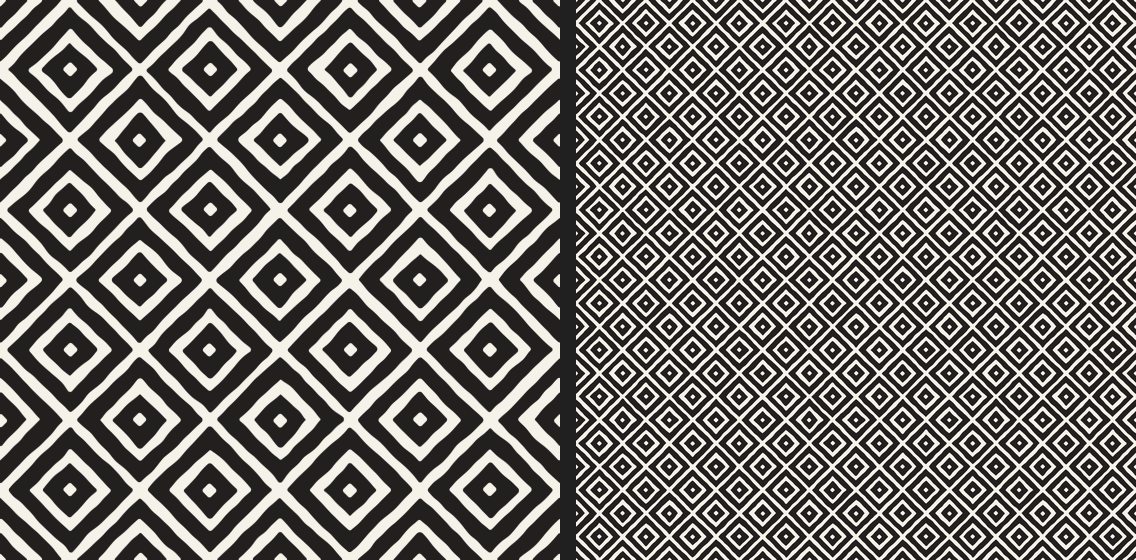
Left: one tile. Right: repeated 3 by 3.
Reproduce this pattern procedurally as a Shadertoy shader.

```glsl
// Hand-inked lattice of nested diamonds: dark diamond, pale ring and centre dot.
#define REPEATS 4.0    // diamonds across and down, per lattice
#define OUTER 0.452    // radii, in units of one repeat
#define RING_OUT 0.300
#define RING_IN 0.200
#define DOT 0.055
#define ROUNDING 0.018 // corner radius
#define WOBBLE 0.011   // edge waviness
#define JITTER 0.005   // centre shift and size variation
#define INK vec3(0.133, 0.120, 0.122)
#define PAPER vec3(0.960, 0.950, 0.912)

// Integer hash, 0 to 1
float hash(vec2 cell, float seed) {
    uvec3 v = uvec3(ivec3(cell, seed)) * 1664525u + 1013904223u;
    v.x += v.y * v.z; v.y += v.z * v.x; v.z += v.x * v.y;
    v ^= v >> 16u;
    v.x += v.y * v.z; v.y += v.z * v.x; v.z += v.x * v.y;
    return float(v.z >> 8u) / 16777216.0;
}

// Value noise, -1 to 1, wrapping at the canvas edges
float wrapNoise(vec2 uv, float freq, float seed) {
    vec2 p = uv * freq, i = floor(p), f = p - i;
    f = f * f * (3.0 - 2.0 * f);
    vec2 a = mod(i, freq), b = mod(i + 1.0, freq);
    float low = mix(hash(a, seed), hash(vec2(b.x, a.y), seed), f.x);
    float high = mix(hash(vec2(a.x, b.y), seed), hash(b, seed), f.x);
    return 2.0 * mix(low, high, f.y) - 1.0;
}

// Signed distance to a diamond with rounded corners
float diamond(vec2 p, float radius) {
    vec2 q = abs(vec2(p.x + p.y, p.x - p.y)) * 0.70711;
    q -= radius * 0.70711 - ROUNDING;
    return length(max(q, 0.0)) + min(max(q.x, q.y), 0.0) - ROUNDING;
}

// Antialiased coverage of a diamond with a wavy, slightly uneven outline
float inkedDiamond(vec2 p, vec2 uv, float radius, vec2 id, float layer) {
    float seed = layer + 8.0 * (id.x + 2.0 * REPEATS * id.y);
    vec2 shift = vec2(hash(id, seed + 1.0), hash(id, seed + 2.0)) - 0.5;
    float size = radius + JITTER * (hash(id, seed + 3.0) - 0.5);
    float d = diamond(p - 2.0 * JITTER * shift, size);
    float strength = WOBBLE * smoothstep(0.0, 0.2, radius);
    d += strength * (0.6 * wrapNoise(uv, 24.0, seed) + 0.6 * wrapNoise(uv, 44.0, seed + 4.0));
    float aa = 0.75 * REPEATS / min(iResolution.x, iResolution.y);
    return 1.0 - smoothstep(-aa, aa, d);
}

void mainImage(out vec4 fragColor, in vec2 fragCoord) {
    vec2 uv = fragCoord / iResolution.xy;
    vec2 p = uv * REPEATS;

    // Nearest centre of two interleaved square lattices
    vec2 corner = floor(p + 0.5), middle = floor(p) + 0.5;
    vec2 toCorner = abs(p - corner);
    vec2 centre = toCorner.x + toCorner.y < 0.5 ? corner : middle;
    vec2 id = 2.0 * mod(centre, REPEATS);
    p -= centre;

    // Nested layers, from the outside in
    float paper = 1.0 - inkedDiamond(p, uv, OUTER, id, 0.0);
    paper = mix(paper, 1.0, inkedDiamond(p, uv, RING_OUT, id, 1.0));
    paper = mix(paper, 0.0, inkedDiamond(p, uv, RING_IN, id, 2.0));
    paper = mix(paper, 1.0, inkedDiamond(p, uv, DOT, id, 3.0));

    fragColor = vec4(mix(INK, PAPER, paper), 1.0);
}
```
